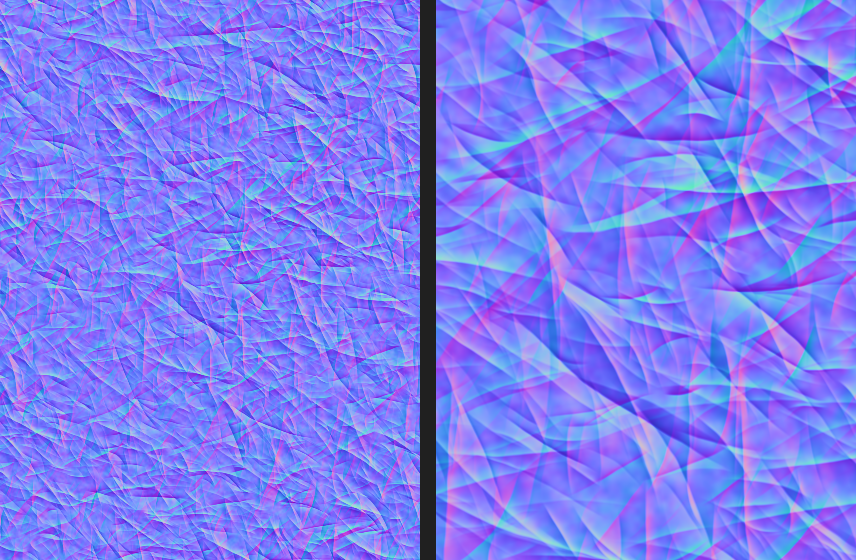
Left, the full canvas; right, a detail of the centre.
This texture map is drawn by a Shadertoy shader. Its source:

```glsl
// Tangent-space normal map of a crumpled, densely creased sheet.

const int   LAYERS          = 4;      // crease sizes, from long to short
const int   FOLDS_PER_CELL  = 5;
const float LARGEST_CELL    = 0.20;   // in canvas widths
const float CELL_SHRINK     = 0.63;
const float LARGEST_WIDTH   = 0.0058; // steep flank, in canvas widths
const float WIDTH_SHRINK    = 0.80;
const float FOLD_STRENGTH   = 0.92;
const float GENTLE_RATIO    = 2.0;    // gentle flank width / steep flank width
const float VALLEY_SHARE    = 0.28;
const float MAX_BEND        = 0.15;
const float EDGE_SOFTNESS   = 0.0013; // in canvas widths
const float STEEP_HEADING   = 0.70;   // mean direction the steep flanks face
const float WARP_FREQUENCY  = 15.0;
const float WARP_AMOUNT     = 0.006;
const float SWELL_FREQ      = 24.0;
const float SWELL_HEIGHT    = 0.0055;
const float GRAIN_FREQ      = 190.0;
const float GRAIN_TILT      = 0.16;
const float PI              = 3.14159265;

float hash(vec2 p) {
    return fract(sin(dot(p, vec2(127.1, 311.7))) * 43758.5453);
}

float noise(vec2 p) {
    vec2 i = floor(p), f = fract(p);
    f = f * f * (3.0 - 2.0 * f);
    return mix(mix(hash(i), hash(i + vec2(1, 0)), f.x),
               mix(hash(i + vec2(0, 1)), hash(i + vec2(1, 1)), f.x), f.y);
}

vec2 noise2(vec2 p) {
    return vec2(noise(p), noise(p + 57.3)) - 0.5;
}

// Soft undulation of the sheet between the folds.
float swell(vec2 p) {
    float height = 0.0, amplitude = SWELL_HEIGHT;
    p *= SWELL_FREQ;
    for (int i = 0; i < 3; i++) {
        height += amplitude * noise(p);
        p = mat2(1.6, 1.2, -1.2, 1.6) * p + 7.7;
        amplitude *= 0.5;
    }
    return height;
}

vec2 swellTilt(vec2 p) {
    vec2 e = vec2(0.0012, 0.0);
    float h = swell(p);
    return vec2(h - swell(p + e.xy), h - swell(p + e.yx)) / e.x;
}

// Tilt from one bent fold; q is relative to its centre, in cells.
vec2 foldTilt(vec2 q, vec2 seed, float baseWidth, float softness) {
    float heading = STEEP_HEADING + PI * (hash(seed + 3.1) - 0.5);
    vec2 across = vec2(cos(heading), sin(heading));
    vec2 along = vec2(-across.y, across.x);
    float halfLength = mix(0.35, 0.95, hash(seed + 5.7));
    float t = dot(q, along) / halfLength;
    if (abs(t) > 1.0) return vec2(0.0);

    float bend = MAX_BEND * (2.0 * hash(seed + 8.3) - 1.0);
    float d = dot(q, across) - bend * t * t;
    float taper = 1.0 - smoothstep(0.3, 1.0, abs(t));
    float width = baseWidth * mix(0.5, 1.5, hash(seed + 11.9)) * mix(0.6, 1.0, taper);
    float steep = exp(-max(d, 0.0) / width);
    float gentle = -exp(min(d, 0.0) / (width * GENTLE_RATIO)) / GENTLE_RATIO;
    float profile = mix(gentle, steep, smoothstep(-softness, softness, d));

    float chance = hash(seed + 14.2);
    float strength = 0.25 + 1.2 * chance * chance;
    float side = hash(seed + 17.6) < VALLEY_SHARE ? -1.0 : 1.0;
    vec2 facing = normalize(across - along * 2.0 * bend * t / halfLength);
    return facing * profile * strength * side * taper;
}

// All folds of one size that can reach p.
vec2 creaseLayer(vec2 p, float cell, float width, float layer) {
    vec2 q = p / cell + layer * 13.37;
    vec2 home = floor(q), tilt = vec2(0.0);
    for (int y = -1; y <= 1; y++)
    for (int x = -1; x <= 1; x++)
    for (int k = 0; k < FOLDS_PER_CELL; k++) {
        vec2 id = home + vec2(x, y);
        vec2 seed = id + vec2(31.7, 19.3) * float(k) + layer * 71.9;
        vec2 centre = id + vec2(hash(seed), hash(seed + 41.3));
        tilt += foldTilt(q - centre, seed, width / cell, EDGE_SOFTNESS / cell);
    }
    return tilt;
}

void mainImage(out vec4 fragColor, in vec2 fragCoord) {
    vec2 p = fragCoord / iResolution.x;
    vec2 warped = p + WARP_AMOUNT * noise2(p * WARP_FREQUENCY)
                    + 0.2 * WARP_AMOUNT * noise2(p * WARP_FREQUENCY * 5.0);

    // Folds, from long to short
    vec2 tilt = vec2(0.0);
    float cell = LARGEST_CELL, width = LARGEST_WIDTH;
    for (int i = 0; i < LAYERS; i++) {
        tilt += FOLD_STRENGTH * creaseLayer(warped, cell, width, float(i));
        cell *= CELL_SHRINK;
        width *= WIDTH_SHRINK;
    }

    // Calmer and busier regions, then swell and grain
    tilt *= mix(0.75, 1.2, noise(p * 4.0 + 2.6));
    tilt += swellTilt(warped);
    tilt += GRAIN_TILT * noise2(p * GRAIN_FREQ);

    vec3 normal = normalize(vec3(tilt, 1.0));
    fragColor = vec4(0.5 + 0.5 * normal, 1.0);
}
```
